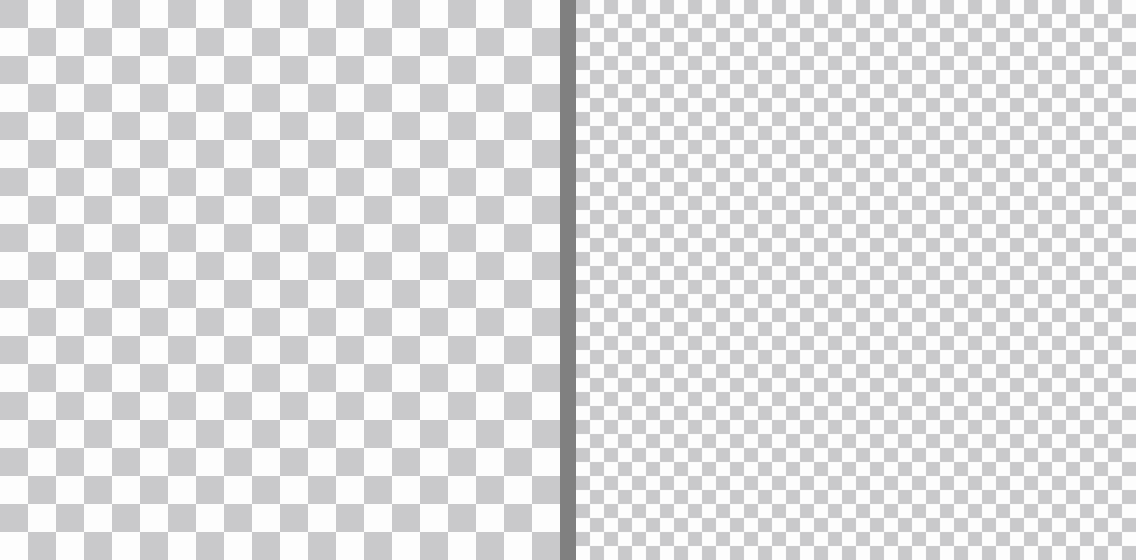
Left: one tile. Right: repeated 2 by 2.
Reproduce this pattern procedurally as a Shadertoy shader.

```glsl
const float CELLS = 20.0;                     // squares per side; even, so it tiles
const vec3 LIGHT = vec3(0.992, 0.992, 0.992);
const vec3 GREY = vec3(0.790, 0.790, 0.798);

// Signed distance to the nearest cell border: positive in even cells, negative in odd
vec2 signedBorder(vec2 p) {
    return 0.5 - abs(mod(p + 0.5, 2.0) - 1.0);
}

// Box-filtered checkerboard: 1 on light squares, 0 on grey ones
float checker(vec2 p, vec2 pixelSize) {
    vec2 side = clamp(2.0 * signedBorder(p) / pixelSize, -1.0, 1.0);
    return 0.5 + 0.5 * side.x * side.y;
}

void mainImage(out vec4 fragColor, in vec2 fragCoord) {
    vec2 pixelSize = CELLS / iResolution.xy;  // one pixel, in cells
    float lightness = checker(fragCoord * pixelSize, pixelSize);
    fragColor = vec4(mix(GREY, LIGHT, lightness), 1.0);
}
```
